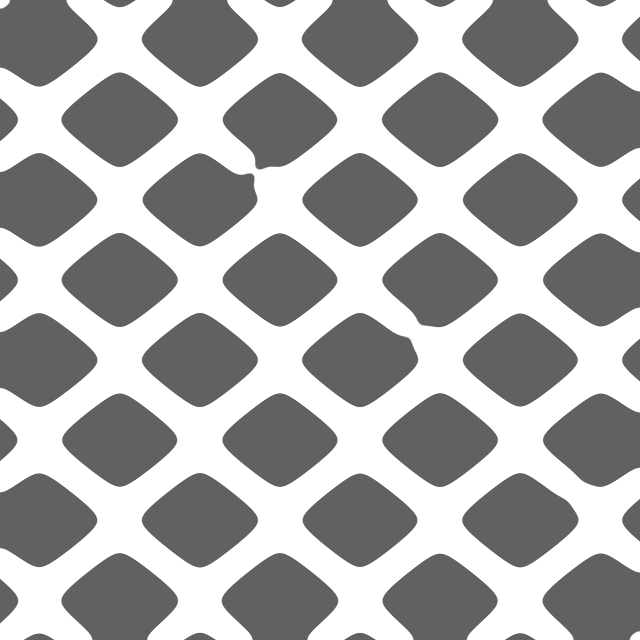
A WebGL 2 fragment shader for this pattern:

```glsl
#version 300 es
precision highp float;
// White diagonal lattice over grey rounded diamonds, with a few pinched strands.

uniform vec2 u_resolution;
out vec4 outColor;

const vec3 GREY = vec3(0.38);
const vec3 WHITE = vec3(1.0);

const float REPEATS = 4.0;       // repeats across and down
const float SLOPE = 0.78;        // height over width of a diamond
const float HALF_HEIGHT = 0.348; // size before its corners are rounded
const float ROUNDING = 0.0625;
const float BORDER_BEND = 0.052; // how far strands curve at the canvas border
const float SIZE_JITTER = 0.005;

float hash(vec2 p) {
    return fract(sin(dot(p, vec2(127.1, 311.7))) * 43758.5453);
}

vec2 softLength(vec2 v, float radius) {
    return sqrt(v * v + radius * radius);
}

// Pushes points away from the border so that strands meet it squarely.
vec2 bendAtBorder(vec2 p, float amount) {
    vec2 low = softLength(p, amount) - p;
    vec2 q = vec2(REPEATS) - p;
    vec2 high = softLength(q, amount) - q;
    return p + low - high;
}

// Diamond with rounded corners, negative inside.
float diamond(vec2 p, float halfHeight) {
    vec2 a = softLength(p, ROUNDING);
    return SLOPE * a.x + a.y - halfHeight;
}

// Distance to the nearest diamond of one square grid of centres.
float diamondGrid(vec2 p, vec2 offset) {
    vec2 center = floor(p - offset + 0.5) + offset;
    vec2 inside = step(vec2(0.0), center) * step(center, vec2(REPEATS));
    vec2 q = mix(p, bendAtBorder(p, BORDER_BEND), inside);
    float jitter = (hash(center) - 0.5) * SIZE_JITTER;
    return diamond(q - center, HALF_HEIGHT + jitter);
}

// Swelling that thins three strands along a diagonal, fading downward.
float pinches(vec2 p, vec2 start, float radius) {
    float swelling = 0.0;
    for (int i = 0; i < 3; i++) {
        float k = float(i);
        vec2 d = (p - start - k * vec2(1.0, -1.0)) / radius;
        swelling += (0.094 - 0.025 * k) * exp(-dot(d, d));
    }
    return swelling;
}

void main() {
    vec2 p = gl_FragCoord.xy / u_resolution * REPEATS;
    float pixel = REPEATS / min(u_resolution.x, u_resolution.y);

    // Two interleaved grids form the staggered rows
    float d = min(diamondGrid(p, vec2(0.25, 0.75)),
                  diamondGrid(p, vec2(0.75, 0.25)));
    d -= pinches(p, vec2(1.594, 2.927), 0.083);

    float strand = smoothstep(-0.6 * pixel, 0.6 * pixel, d);
    outColor = vec4(mix(GREY, WHITE, strand), 1.0);
}
```
